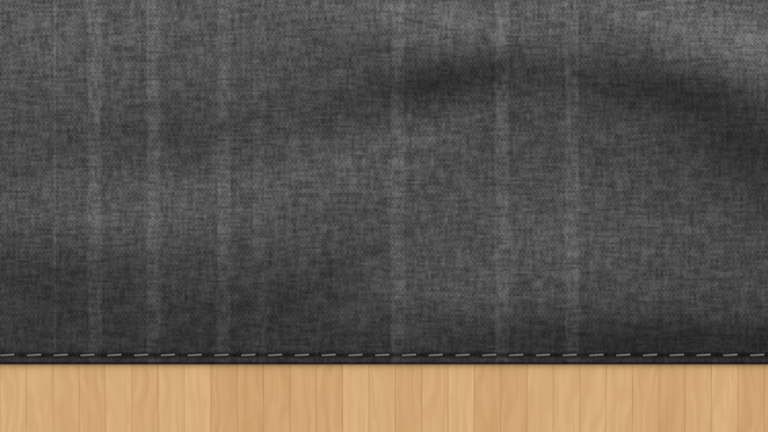
Write a Shadertoy shader that draws this background.

```glsl
#define HEM_Y 0.157
#define STITCH_Y 0.178
#define STITCH_PERIOD 0.062
#define STITCH_PHASE 0.0787
#define STITCH_HALF vec2(0.0165, 0.0026)
#define THREAD vec2(0.0095, 0.0078)
#define PLANK_WIDTH 0.061
#define CLOTH_BASE 0.28
#define WOOD_LIGHT vec3(0.87, 0.71, 0.52)
#define WOOD_DARK vec3(0.78, 0.60, 0.41)

const float STRIPES[7] = float[7](0.220, 0.356, 0.518, 0.600, 0.921, 1.162, 1.324);

float hash(vec2 p) {
    p = fract(p * vec2(0.1031, 0.1137));
    p += dot(p, p.yx + 33.33);
    return fract((p.x + p.y) * p.x * 17.0);
}

float noise(vec2 p) {
    vec2 i = floor(p), f = fract(p);
    f = f * f * (3.0 - 2.0 * f);
    return mix(mix(hash(i), hash(i + vec2(1, 0)), f.x),
               mix(hash(i + vec2(0, 1)), hash(i + 1.0), f.x), f.y);
}

float fbm(vec2 p) {
    float sum = 0.0, amp = 0.5;
    for (int i = 0; i < 4; i++) {
        sum += amp * noise(p);
        p = p * 2.03 + 7.1;
        amp *= 0.5;
    }
    return sum;
}

// Soft ellipse, sheared by a slope
float blob(vec2 p, vec2 center, vec2 radius, float slope) {
    vec2 q = p - center;
    q.y -= slope * q.x;
    q /= radius;
    return exp(-dot(q, q));
}

// Broad light and dark creases
float folds(vec2 p) {
    p.y += 0.05 * (fbm(p * 4.0) - 0.47);
    float s = 0.10 * blob(p, vec2(1.06, 0.96), vec2(0.32, 0.10), -0.20);
    s += 0.12 * blob(p, vec2(1.68, 0.93), vec2(0.35, 0.12), -0.30);
    s += 0.06 * blob(p, vec2(0.20, 0.96), vec2(0.55, 0.20), 0.0);
    s += 0.05 * blob(p, vec2(0.80, 0.62), vec2(0.35, 0.09), 0.30);
    s += 0.04 * blob(p, vec2(0.15, 0.53), vec2(0.40, 0.09), 0.05);
    s += 0.04 * blob(p, vec2(1.15, 0.42), vec2(0.45, 0.14), 0.0);
    s -= 0.09 * blob(p, vec2(1.02, 0.80), vec2(0.23, 0.06), 0.20);
    s -= 0.08 * blob(p, vec2(1.48, 0.81), vec2(0.30, 0.07), -0.05);
    s -= 0.08 * blob(p, vec2(1.74, 0.66), vec2(0.22, 0.13), -0.45);
    s -= 0.03 * blob(p, vec2(0.40, 0.71), vec2(0.28, 0.08), 0.05);
    s -= 0.06 * blob(p, vec2(0.18, 0.34), vec2(0.40, 0.09), -0.05);
    s -= 0.05 * blob(p, vec2(0.72, 0.34), vec2(0.22, 0.08), 0.15);
    s -= 0.05 * blob(p, vec2(1.60, 0.22), vec2(0.45, 0.05), 0.0);
    return s - 0.07 * (1.0 - smoothstep(HEM_Y, 0.36, p.y));
}

// Over-under threads with uneven thickness
float weave(vec2 p) {
    vec2 cell = p / THREAD;
    float checks = sin(cell.x * 6.2832 + 3.1416 * floor(cell.y))
                 * cos(fract(cell.y) * 6.2832);
    float slubs = noise(cell * vec2(0.35, 1.5)) + noise(cell * vec2(1.5, 0.3) + 40.0) - 1.0;
    return 1.0 + 0.10 * checks + 0.22 * slubs + 0.22 * (noise(cell * 1.7) - 0.5);
}

vec3 cloth(vec2 p, float px) {
    float tone = CLOTH_BASE + folds(p) + 0.05 * (fbm(p * vec2(3.0, 9.0)) - 0.47);
    for (int i = 0; i < 7; i++) {
        float d = abs(p.x - STRIPES[i]);
        float strength = i == 3 ? 0.018 : 0.040;
        tone += strength * (1.0 - smoothstep(0.012, 0.019, d));
    }
    tone += 0.035 * (1.0 - smoothstep(0.0, 0.002 + px, abs(p.x - 0.127)));
    tone *= weave(p);

    // Sewn hem: groove, stitches, rolled lip
    float y = p.y - STITCH_Y;
    tone *= 1.0 - 0.45 * exp(-pow(y / 0.006, 2.0));
    float x = mod(p.x - STITCH_PHASE + 0.5 * STITCH_PERIOD, STITCH_PERIOD) - 0.5 * STITCH_PERIOD;
    vec2 q = abs(vec2(x, y - 0.06 * x)) - STITCH_HALF + 0.002;
    float d = length(max(q, 0.0)) + min(max(q.x, q.y), 0.0) - 0.002;
    tone = mix(tone, 0.10, 0.7 * (1.0 - smoothstep(0.0, 0.005, d)));
    tone = mix(tone, 0.42 + 25.0 * y, 1.0 - smoothstep(-px, px, d));
    tone *= mix(0.45, 1.0, smoothstep(HEM_Y, HEM_Y + 0.009, p.y));
    return vec3(max(tone, 0.05));
}

vec3 wood(vec2 p, float px) {
    float plank = floor(p.x / PLANK_WIDTH);
    float seam = abs(fract(p.x / PLANK_WIDTH + 0.5) - 0.5) * PLANK_WIDTH;
    float warp = fbm(vec2(p.x * 14.0, p.y * 5.0) + plank * 3.7);
    float grain = noise(vec2(p.x * 190.0 + warp * 7.0, p.y * 9.0 + plank * 5.0));
    float rings = 0.5 + 0.5 * sin(p.x * 170.0 + warp * 24.0);
    float tone = 0.2 + 0.45 * hash(vec2(plank, 4.0)) + 0.30 * (grain - 0.5) + 0.22 * rings;
    vec3 color = mix(WOOD_DARK, WOOD_LIGHT, tone);
    color *= 1.0 - 0.07 * (1.0 - smoothstep(0.0, 0.0015 + px, seam));
    // Shadow cast by the cloth
    return color * (1.0 - 0.40 * exp((p.y - HEM_Y) / 0.006));
}

void mainImage(out vec4 fragColor, in vec2 fragCoord) {
    float px = 1.0 / iResolution.y;
    vec2 p = fragCoord * px;
    float above = smoothstep(-px, px, p.y - HEM_Y);
    vec3 color = mix(wood(vec2(p.x, min(p.y, HEM_Y)), px), cloth(p, px), above);
    fragColor = vec4(color, 1.0);
}
```
